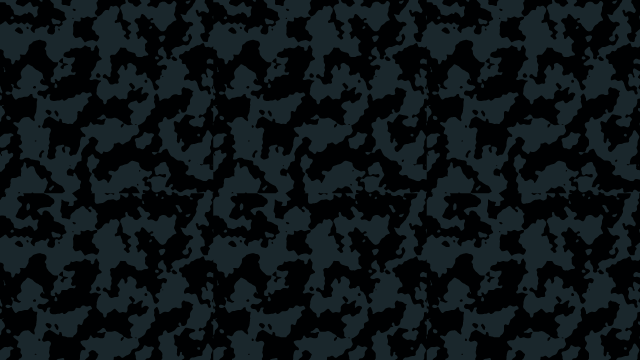
A Shadertoy shader for this pattern:

```glsl
// Two-tone camouflage: thresholded fractal noise in square tiles with hard seams.

const vec3  DARK_COLOR   = vec3(0.000, 0.005, 0.006);
const vec3  LIGHT_COLOR  = vec3(0.102, 0.153, 0.173);
const float TILES_ACROSS = 3.0;
const vec2  TILE_ORIGIN  = vec2(0.0, 0.78125);  // seam position, in tiles
const float BASE_CELLS   = 9.0;                 // coarsest noise cells per tile
const int   OCTAVES      = 3;
const float LACUNARITY   = 2.03;
const float GAIN         = 0.6;
const float THRESHOLD    = 0.012;
const int   AA_GRID      = 4;                   // samples per pixel side
const uint  SEED         = 17u;

// Integer hash giving two values in 0..1
vec2 hash2(ivec2 cell) {
    uvec2 v = uvec2(cell) + SEED;
    v = v * 1664525u + 1013904u;
    v.x += v.y * 1664525u;
    v.y += v.x * 1664525u;
    v ^= v >> 16u;
    v.x += v.y * 1664525u;
    v.y += v.x * 1664525u;
    v ^= v >> 16u;
    return vec2(v & 0xffffu) / 65535.0;
}

// Lattice gradient dotted with the offset from its corner
float cornerValue(ivec2 cell, vec2 offset) {
    float angle = 6.28319 * hash2(cell).x;
    return dot(vec2(cos(angle), sin(angle)), offset);
}

float gradientNoise(vec2 p) {
    ivec2 cell = ivec2(floor(p));
    vec2 f = fract(p);
    vec2 w = f * f * f * (f * (f * 6.0 - 15.0) + 10.0);
    float bottom = mix(cornerValue(cell, f),
                       cornerValue(cell + ivec2(1, 0), f - vec2(1.0, 0.0)), w.x);
    float top = mix(cornerValue(cell + ivec2(0, 1), f - vec2(0.0, 1.0)),
                    cornerValue(cell + ivec2(1, 1), f - vec2(1.0)), w.x);
    return mix(bottom, top, w.y);
}

float fractalNoise(vec2 p) {
    float sum = 0.0;
    float amplitude = 1.0;
    for (int i = 0; i < OCTAVES; i++) {
        sum += amplitude * gradientNoise(p);
        p = p * LACUNARITY + vec2(13.37, 7.71);
        amplitude *= GAIN;
    }
    return sum;
}

// 1 inside the light patches, 0 in the dark ground
float patchMask(vec2 tilePos) {
    vec2 local = fract(tilePos - TILE_ORIGIN);
    return step(THRESHOLD, fractalNoise(local * BASE_CELLS));
}

void mainImage(out vec4 fragColor, in vec2 fragCoord) {
    float tilesPerPixel = TILES_ACROSS / iResolution.x;

    // Supersampling smooths patch edges and keeps tile seams crisp
    float coverage = 0.0;
    for (int y = 0; y < AA_GRID; y++) {
        for (int x = 0; x < AA_GRID; x++) {
            vec2 jitter = (vec2(x, y) + 0.5) / float(AA_GRID) - 0.5;
            coverage += patchMask((fragCoord + jitter) * tilesPerPixel);
        }
    }
    coverage /= float(AA_GRID * AA_GRID);

    fragColor = vec4(mix(DARK_COLOR, LIGHT_COLOR, coverage), 1.0);
}
```
